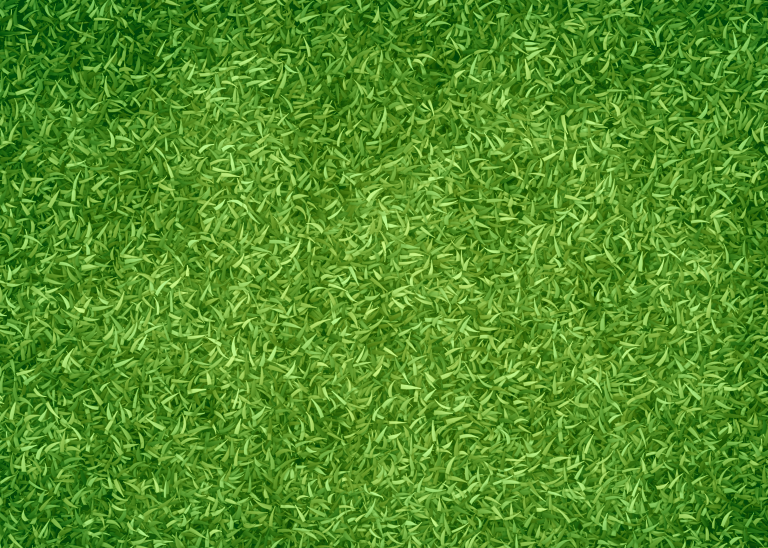
This texture is drawn by a Shadertoy shader. Its source:

```glsl
// Dense lawn of short, tangled grass blades, sunlit in the middle and darker at the borders.

vec4 hash4(vec2 p) {
    vec4 q = fract(p.xyxy * vec4(0.1031, 0.1030, 0.0973, 0.1099));
    q += dot(q, q.wzxy + 33.33);
    return fract((q.xxyz + q.yzzw) * q.zywx);
}

float gradientDot(vec2 cell, vec2 offset) {
    float a = 6.2832 * hash4(cell + 71.0).x;
    return dot(vec2(cos(a), sin(a)), offset);
}

float gradientNoise(vec2 p) {
    vec2 i = floor(p), f = fract(p);
    vec2 u = f * f * f * (f * (f * 6.0 - 15.0) + 10.0);
    vec2 e = vec2(1.0, 0.0);
    return mix(mix(gradientDot(i, f), gradientDot(i + e, f - e), u.x),
               mix(gradientDot(i + e.yx, f - e.yx), gradientDot(i + 1.0, f - 1.0), u.x), u.y);
}

// Tapered, bent blade: x = signed distance, y = place along it, z = place across it
vec3 blade(vec2 p, float angle, float halfLength, float halfWidth, float bend) {
    float c = cos(angle), s = sin(angle);
    vec2 q = vec2(c * p.x + s * p.y, c * p.y - s * p.x);
    float along = q.x / halfLength;
    float across = q.y - bend * (along * along - 0.3);
    float taper = 1.0 - 0.75 * smoothstep(-0.4, 1.0, along);
    float d = max(abs(across) - halfWidth * taper, (abs(along) - 1.0) * halfLength);
    return vec3(d, along, across / halfWidth);
}

// Tone 0 is deep shade, tone 1 a sunlit tip
vec3 grassColor(float tone, float warmth) {
    float lit = max(tone, 0.0);
    vec3 color = vec3(0.10 + 0.56 * tone, 0.34 + 0.54 * tone, 0.02 + 0.43 * pow(lit, 1.4));
    return color + warmth * vec3(0.07, 0.0, -0.03);
}

void mainImage(out vec4 fragColor, in vec2 fragCoord) {
    vec2 p = fragCoord / iResolution.y;
    vec2 fromCenter = fragCoord / iResolution.xy - vec2(0.53, 0.45);
    float soft = max(0.8 / iResolution.y, 0.001);

    // Soil shade, then layers of blades from the bottom up
    float tone = 0.05 + 0.2 * gradientNoise(p * 90.0);
    float warmth = 0.0;
    float lean = 0.75 + 0.9 * gradientNoise(p * 7.0);

    for (int layer = 0; layer < 11; layer++) {
        float height = float(layer) / 10.0;
        vec2 grid = p / 0.024 + hash4(vec2(float(layer), 5.0)).xy * 40.0;
        vec2 home = floor(grid);
        for (int k = 0; k < 9; k++) {
            vec2 cell = home + vec2(k % 3 - 1, k / 3 - 1);
            vec2 seed = cell + float(layer) * 137.0;
            vec4 place = hash4(seed);
            vec4 look = hash4(seed + 413.0);
            vec2 offset = (grid - cell - place.xy) * 0.024;
            float angle = lean + (place.z + place.w - 1.0) * 2.3;
            vec3 b = blade(offset, angle, mix(0.010, 0.020, look.x),
                           mix(0.0022, 0.0040, look.y), (look.z - 0.5) * 0.008);

            // Contact shadow below, then the blade itself
            tone *= 1.0 - 0.28 * smoothstep(0.005, 0.0, b.x);
            float cover = smoothstep(soft, -soft, b.x);
            float bladeTone = mix(0.10, 0.72, height) + (look.w - 0.5) * 0.78
                            + 0.10 * b.y + 0.06 * clamp(b.z, -1.0, 1.0);
            tone = mix(tone, bladeTone, cover);
            warmth = mix(warmth, fract(look.w * 7.0 + look.x) - 0.5, cover);
        }
    }

    // Uneven clumps and broad light falling off to the borders
    tone += 0.16 * gradientNoise(p * 22.0) + 0.16 * gradientNoise(p * 6.0 + 9.0);
    float falloff = dot(fromCenter, fromCenter);
    tone += 0.10 - 0.62 * falloff;
    warmth += 0.25 - 1.6 * falloff;

    fragColor = vec4(clamp(grassColor(clamp(tone, -0.12, 1.15), warmth), 0.0, 1.0), 1.0);
}
```
